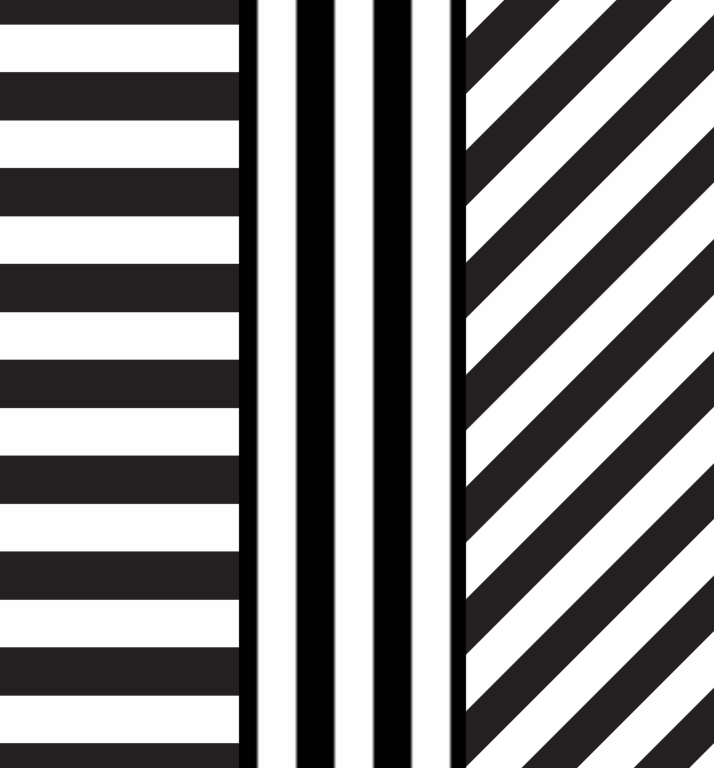
Reproduce this pattern procedurally as a Shadertoy shader.

```glsl
const vec3 PAPER = vec3(0.996);
const vec3 CHARCOAL = vec3(0.140, 0.125, 0.130);
const vec3 BLACK = vec3(0.004);

// Coverage of repeating bars; center is the middle of any one bar.
float bars(float x, float center, float period, float halfWidth, float soft) {
    float d = abs(fract((x - center) / period + 0.5) - 0.5) * period - halfWidth;
    return 1.0 - smoothstep(-soft, soft, d);
}

// Soft step from the panel on the left of an edge to the one on its right.
float pastEdge(float x, float edge, float soft) {
    return smoothstep(edge - soft, edge + soft, x);
}

void mainImage(out vec4 fragColor, in vec2 fragCoord) {
    vec2 p = fragCoord / iResolution.y;
    float pixel = 1.0 / iResolution.y;
    float crisp = 0.8 * pixel;
    float blurred = max(crisp, 0.0031);

    // Left panel: horizontal bars
    float level = bars(p.y, 0.8746, 0.12482, 0.0315, crisp);
    vec3 leftPanel = mix(PAPER, CHARCOAL, level);

    // Middle panel: upright bars with softer edges
    float upright = bars(p.x, 0.4108, 0.1003, 0.0249, blurred);
    vec3 middlePanel = mix(PAPER, BLACK, upright);

    // Right panel: bars rising at 45 degrees, measured across their width
    float across = (p.x - p.y) * sqrt(0.5);
    float diagonal = bars(across, 0.0926, 0.10328, 0.0256, crisp);
    vec3 rightPanel = mix(PAPER, CHARCOAL, diagonal);

    // Join the three panels
    vec3 color = mix(leftPanel, middlePanel, pastEdge(p.x, 0.3112, crisp));
    color = mix(color, rightPanel, pastEdge(p.x, 0.6068, crisp));
    fragColor = vec4(color, 1.0);
}
```
